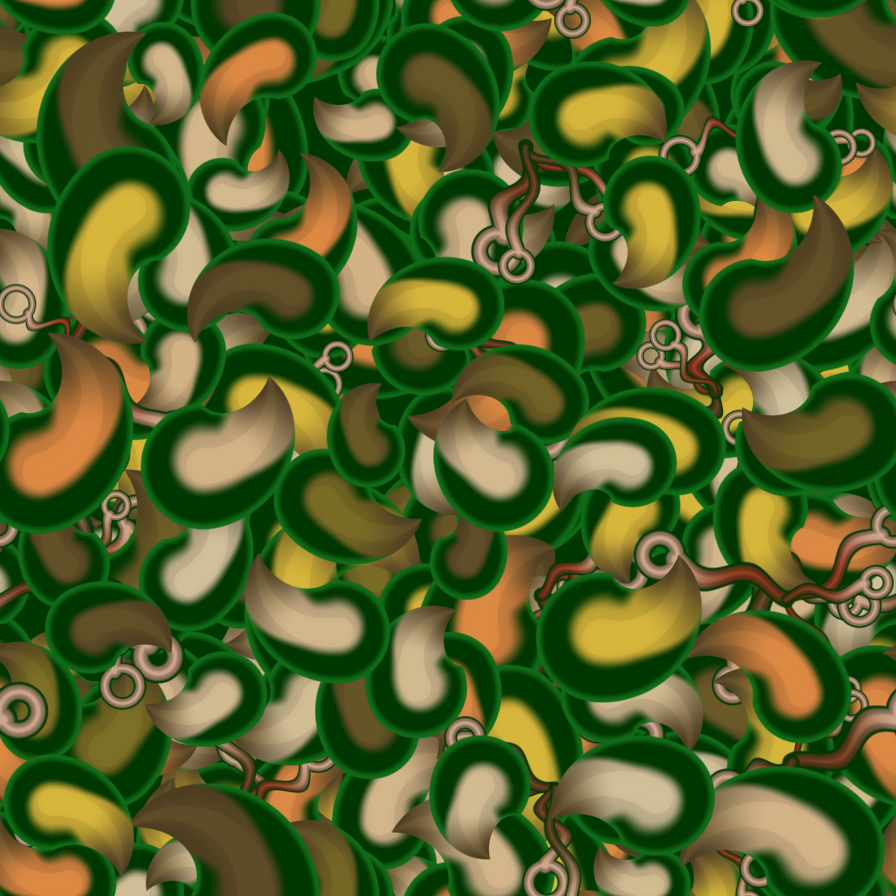
A Shadertoy shader for this pattern:

```glsl
#define LAYERS 7
#define PETAL_CELLS 5
#define PETAL_WIDTH 0.36
#define GREEN_BAND 0.50
#define RIM_WIDTH 0.011
#define CLUSTER_LAYERS 3
#define CLUSTER_CELLS 4.0
#define CLUSTER_CHANCE 0.45
#define TENDRILS 4
#define TENDRIL_WIDTH 0.010
#define JITTER 0.4
#define SOFTNESS 0.0012

const float TAU = 6.2832;
const vec3 DARK_GREEN = vec3(0.00, 0.21, 0.00);
const vec3 RIM_GREEN = vec3(0.06, 0.42, 0.09);
const vec3 CREAM = vec3(0.78, 0.72, 0.58);
const vec3 YELLOW = vec3(0.80, 0.68, 0.22);
const vec3 ORANGE = vec3(0.82, 0.51, 0.25);
const vec3 OLIVE = vec3(0.47, 0.42, 0.14);
const vec3 BROWN = vec3(0.35, 0.28, 0.15);
const vec3 RED = vec3(0.62, 0.20, 0.10);
const vec3 PINK_GREY = vec3(0.74, 0.60, 0.50);

// Integer hash: three values in 0..1
vec3 hash3(ivec2 cell, int seed) {
    uvec3 v = uvec3(cell, seed) * 1664525u + 1013904223u;
    v.x += v.y * v.z; v.y += v.z * v.x; v.z += v.x * v.y;
    v ^= v >> 16u;
    v.x += v.y * v.z; v.y += v.z * v.x; v.z += v.x * v.y;
    return vec3(v >> 8u) / 16777216.0;
}

vec2 rotate(vec2 p, float a) {
    float c = cos(a), s = sin(a);
    return vec2(c * p.x - s * p.y, s * p.x + c * p.y);
}

float coverage(float d) {
    float e = max(SOFTNESS, 0.8 / iResolution.y);
    return 1.0 - smoothstep(-e, e, d);
}

vec3 fleshColour(float pick) {
    if (pick < 0.42) return mix(CREAM, ORANGE, 0.25 * fract(pick * 17.0));
    if (pick < 0.66) return YELLOW;
    if (pick < 0.77) return ORANGE;
    return mix(OLIVE, BROWN, fract(pick * 13.0));
}

// Curved teardrop: green band round the head, bare brown tail
vec4 petal(vec2 p, float headWidth, vec3 h, vec3 g) {
    float bend = headWidth * mix(1.05, 1.45, h.z);
    float halfArc = mix(0.75, 1.2, g.y);
    p = rotate(p, TAU * h.x);
    if (h.y < 0.5) p.y = -p.y;
    p += bend * vec2(cos(0.3 * halfArc), -sin(0.3 * halfArc));

    float t = clamp(0.5 + 0.5 * atan(p.y, p.x) / halfArc, 0.0, 1.0);
    float a = (2.0 * t - 1.0) * halfArc;
    float width = headWidth * (1.02 - t * sqrt(t));
    float d = length(p - bend * vec2(cos(a), sin(a))) - width;
    if (d > 0.01) return vec4(0.0);
    float depth = -d / width;

    // The band is thicker on the outer side of the bend
    float side = clamp((length(p) - bend) / width, -1.0, 1.0);
    float band = GREEN_BAND * (1.0 + 0.4 * side);
    band = mix(band, -0.25, smoothstep(0.2, 0.85, t));

    vec3 flesh = mix(fleshColour(g.z), BROWN, smoothstep(0.35, 0.95, t));
    flesh *= 0.86 + 0.12 * smoothstep(0.2, 0.9, depth)
           + 0.07 * smoothstep(0.70, 0.73, depth);
    vec3 green = mix(RIM_GREEN, DARK_GREEN, smoothstep(0.15, 1.0, -d / RIM_WIDTH));
    vec3 c = mix(green, flesh, smoothstep(band - 0.12, band + 0.16, depth));
    return vec4(c, coverage(d));
}

// Wavy strand that ends in a ring
vec4 tendril(vec2 p, vec3 h, vec3 g) {
    p = rotate(p, TAU * h.x);
    if (p.x < -0.03 || abs(p.y) > 0.07) return vec4(0.0);
    float len = mix(0.06, 0.13, h.y);
    float width = TENDRIL_WIDTH * mix(0.5, 1.4, h.z * h.z);
    float ringRadius = 0.009 + 0.6 * width + 0.006 * g.y;
    float phase = TAU * g.x, amp = mix(0.006, 0.013, g.y);
    float s = clamp(p.x / len, 0.0, 1.0);
    float wave = amp * (sin(1.3 * TAU * s + phase) - sin(phase));
    float endY = amp * (sin(1.3 * TAU + phase) - sin(phase));

    float strand = 0.8 * length(p - vec2(s * len, wave)) - width * mix(0.6, 1.0, s);
    float ring = abs(length(p - vec2(len + ringRadius, endY)) - ringRadius) - width * 0.8;
    float d = min(strand, ring);
    float depth = -d / width;

    vec3 c = mix(mix(RED, BROWN, g.z), PINK_GREY, smoothstep(0.45, 1.05, s));
    c *= 0.75 + 0.35 * smoothstep(0.4, 0.8, depth);
    c = mix(DARK_GREEN, c, smoothstep(0.05, 0.4, depth));
    return vec4(c, coverage(d));
}

// Lays a colour behind what is already there; sum.a is the light still passing
void addBehind(inout vec4 sum, vec4 c) {
    sum.rgb += sum.a * c.a * c.rgb;
    sum.a *= 1.0 - c.a;
}

void mainImage(out vec4 fragColor, in vec2 fragCoord) {
    vec2 uv = fragCoord / iResolution.xy;
    vec4 sum = vec4(0.0, 0.0, 0.0, 1.0);

    // Front to back, until the pixel is covered
    for (int layer = 0; layer < LAYERS && sum.a > 0.01; layer++) {
        float cells = float(PETAL_CELLS + layer % 2);
        vec2 q = (uv + 0.37 * float(layer)) * cells;
        for (int i = 0; i < 4 && sum.a > 0.01; i++) {
            int n = layer % 2 == 0 ? i : 3 - i;
            vec2 id = floor(q - 0.5) + vec2(n % 2, n / 2);
            ivec2 key = ivec2(mod(id, cells));
            vec3 place = hash3(key, layer * 3 + 1);
            vec2 p = (q - id - 0.5 - JITTER * (place.xy - 0.5)) / cells;
            float headWidth = PETAL_WIDTH / cells * mix(0.65, 1.0, place.z);
            if (length(p) > 2.2 * headWidth) continue;
            addBehind(sum, petal(p, headWidth, hash3(key, layer * 3 + 2), hash3(key, layer * 3 + 3)));
        }
        if (layer >= CLUSTER_LAYERS) continue;

        // Clusters of tendrils between the upper layers
        q = (uv + 0.29 * float(layer)) * CLUSTER_CELLS;
        for (int i = 0; i < 4 && sum.a > 0.01; i++) {
            vec2 id = floor(q - 0.5) + vec2(i % 2, i / 2);
            ivec2 key = ivec2(mod(id, CLUSTER_CELLS));
            vec3 place = hash3(key, 40 + layer);
            vec2 p = (q - id - 0.5 - JITTER * (place.xy - 0.5)) / CLUSTER_CELLS;
            if (place.z > CLUSTER_CHANCE || length(p) > 0.2) continue;
            for (int k = 0; k < TENDRILS; k++) {
                int seed = 60 + layer * 20 + 2 * k;
                addBehind(sum, tendril(p, hash3(key, seed), hash3(key, seed + 1)));
            }
        }
    }
    fragColor = vec4(sum.rgb + sum.a * DARK_GREEN, 1.0);
}
```
